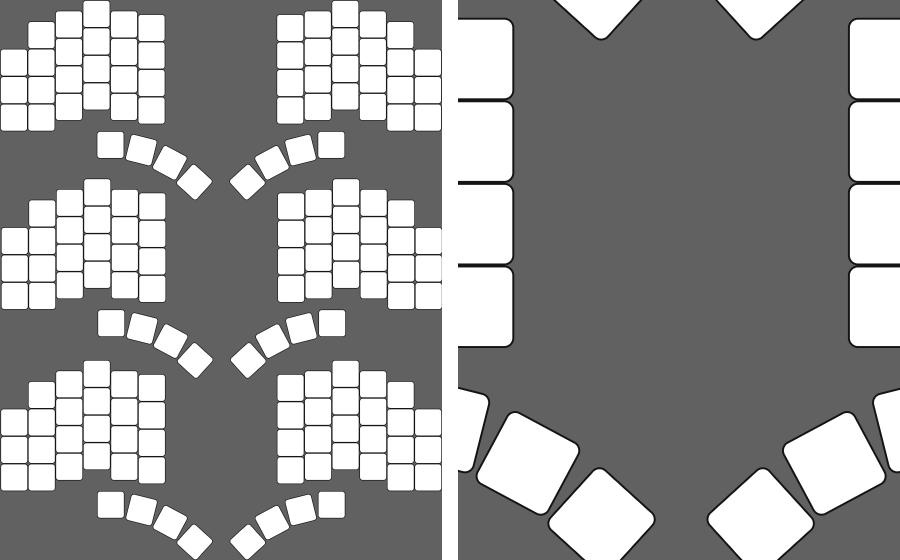
Left: the whole. Right: its middle third, enlarged.
This pattern is drawn by a WebGL 2 fragment shader. Its source:

```glsl
#version 300 es
precision highp float;
// Three stacked pairs of mirrored, staggered key clusters, each with a fanned arc of four thumb keys.

uniform vec2 u_resolution;
out vec4 outColor;

float roundedBox(vec2 p, float halfSize, float radius) {
    vec2 q = abs(p) - halfSize + radius;
    return length(max(q, 0.0)) + min(max(q.x, q.y), 0.0) - radius;
}

mat2 rotation(float angle) {
    float c = cos(angle), s = sin(angle);
    return mat2(c, -s, s, c);
}

// Adds one key's coverage: x is the outlined shape, y is the face inside it.
void addKey(inout vec2 coverage, vec2 p, float pixel) {
    float d = roundedBox(p, 18.87, 4.6);
    coverage += clamp(0.5 - vec2(d, d + 0.9) / pixel, 0.0, 1.0);
}

void main() {
    // The canvas is 768 units tall, measured downward from the top
    float pixel = 768.0 / u_resolution.y;
    vec2 p = vec2(gl_FragCoord.x, u_resolution.y - gl_FragCoord.y) * pixel;

    const float pitch = 37.75;
    float columnTop[6] = float[6](29.2, 29.2, 14.6, 0.2, 14.6, 19.5);
    vec2 clusterOrigin[3] = vec2[3](vec2(0.2, 0.0), vec2(1.3, 244.6), vec2(0.6, 493.5));
    vec2 coverage = vec2(0.0);

    for (int cluster = 0; cluster < 3; cluster++) {
        // Fold the right hand onto the left
        vec2 q = p - clusterOrigin[cluster];
        q.x = 302.75 - abs(q.x - 302.75);

        // Staggered columns; the outermost lacks its top key
        for (int column = 0; column < 6; column++) {
            for (int row = column == 0 ? 1 : 0; row < 4; row++) {
                vec2 center = (vec2(column, row) + 0.5) * pitch + vec2(0.0, columnTop[column]);
                addKey(coverage, q - center, pixel);
            }
        }

        // Thumb keys, turning as they follow the arc
        for (int i = 0; i < 4; i++) {
            float arc = 0.043 + 0.25 * float(i);
            vec2 center = vec2(143.9, 370.4) + 171.9 * vec2(sin(arc), -cos(arc));
            addKey(coverage, rotation(0.246 * float(i)) * (q - center), pixel);
        }
    }

    coverage = min(coverage, 1.0);
    vec3 color = mix(vec3(0.38), vec3(0.08), coverage.x);
    color = mix(color, vec3(1.0), coverage.y);
    outColor = vec4(color, 1.0);
}
```
